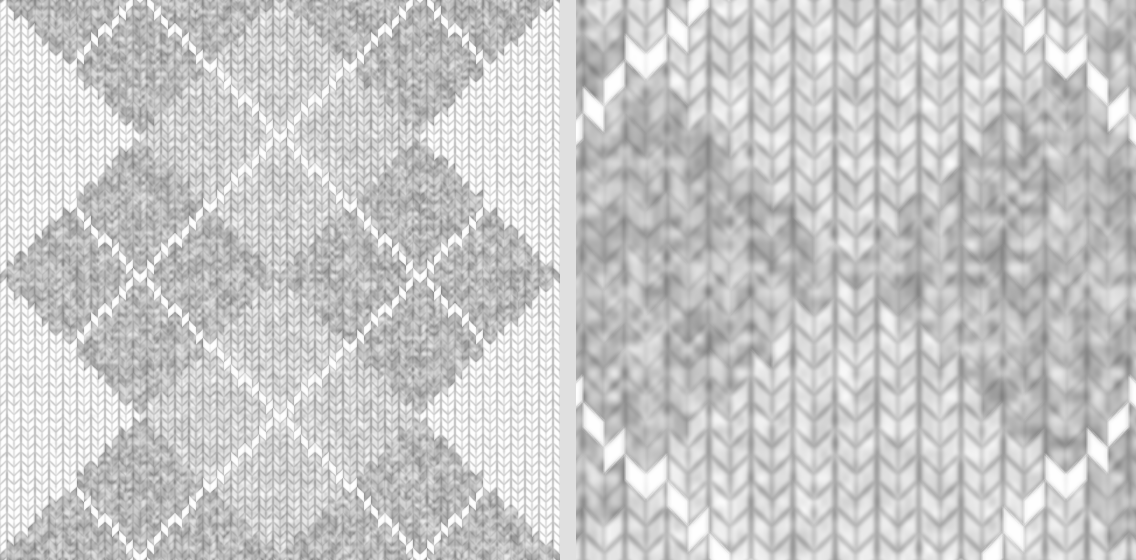
Left, the full canvas; right, a detail of the centre.
Reproduce this pattern procedurally as a WebGL 1 fragment shader.

```glsl
precision highp float;

uniform vec2 u_resolution;

const vec2 STITCHES = vec2(40.0, 64.0);   // knit columns and rows across the canvas
const vec2 GRAIN_CELLS = vec2(160.0, 144.0);
const float HALF_DIAMONDS = 4.0;          // half diamonds along each side
const float LEG_RISE = 1.5;               // slant of a stitch leg, rows per column
const float ROW_PHASE = 0.375;
const float DIAMOND_SHIFT = 0.5 / 64.0;   // lifts the argyle onto a stitch centre
const float LINE_HALF_WIDTH = 0.032;      // in half diamonds
const float SOFTNESS = 0.0008;            // sample spacing in canvas units

// Per yarn: lit tone, shadow depth, fibre grain, stitch variation
const vec4 WHITE_YARN = vec4(1.01, 0.29, 0.08, 0.02);
const vec4 LIGHT_YARN = vec4(0.89, 0.24, 0.15, 0.05);
const vec4 DARK_YARN = vec4(0.755, 0.11, 0.27, 0.07);
const vec4 LINE_YARN = vec4(1.01, 0.12, 0.03, 0.01);

float hash(vec2 p) {
  return fract(sin(dot(p, vec2(127.1, 311.7))) * 43758.5453);
}

// Value noise that wraps after the given number of cells
float wrappedNoise(vec2 p, vec2 period) {
  vec2 cell = floor(p);
  vec2 f = fract(p);
  f = f * f * (3.0 - 2.0 * f);
  vec2 lo = mod(cell, period);
  vec2 hi = mod(cell + 1.0, period);
  float bottom = mix(hash(lo), hash(vec2(hi.x, lo.y)), f.x);
  float top = mix(hash(vec2(lo.x, hi.y)), hash(hi), f.x);
  return mix(bottom, top, f.y);
}

// Yarn used by the stitch leg centred at p
vec4 argyleYarn(vec2 p) {
  vec2 q = (p - vec2(0.0, DIAMOND_SHIFT)) * HALF_DIAMONDS;
  vec2 diagonal = vec2(q.x + q.y, q.x - q.y);
  vec2 cell = floor(diagonal * 0.5 + 0.0005);
  float column = mod(cell.x + cell.y + 1.0, 4.0);
  if (column < 0.5) return WHITE_YARN;

  vec2 toLine = abs(mod(diagonal, 2.0) - 1.0);
  if (min(toLine.x, toLine.y) < LINE_HALF_WIDTH) return LINE_YARN;
  return abs(column - 2.0) < 0.5 ? LIGHT_YARN : DARK_YARN;
}

float knit(vec2 p) {
  // Each column is a stack of V stitches made of two mirrored legs
  float column = floor(p.x * STITCHES.x + 0.5);
  float x = p.x * STITCHES.x - column;
  float side = x < 0.0 ? -1.0 : 1.0;
  float y = p.y * STITCHES.y + ROW_PHASE - LEG_RISE * abs(x);
  float row = floor(y);
  float across = abs(x) * 4.0 - 1.0;
  float along = abs(fract(y) - 0.5);

  vec2 legCentre = vec2(column + 0.25 * side,
                        row + 0.5 + 0.25 * LEG_RISE - ROW_PHASE) / STITCHES;
  vec4 yarn = argyleYarn(legCentre);

  // Shadows between rows, between columns and in the fold of the V
  float rowGap = 0.75 * smoothstep(0.24, 0.5, along);
  float columnGap = smoothstep(0.45, 1.0, across);
  float fold = 0.55 * smoothstep(0.5, 1.0, -across);
  float shadow = max(rowGap, max(columnGap, fold));

  // Heathered fibres and slight differences between legs
  float grain = wrappedNoise(p * GRAIN_CELLS, GRAIN_CELLS) - 0.5;
  vec2 legId = mod(vec2(column * 2.0 + 0.5 * side + 0.5, row),
                   STITCHES * vec2(2.0, 1.0));
  float variation = hash(legId + 17.0) - 0.5;

  float tone = yarn.x - yarn.y * shadow + yarn.z * grain + yarn.w * variation;
  return clamp(tone, 0.0, 0.995);
}

void main() {
  vec2 uv = gl_FragCoord.xy / u_resolution;
  vec2 spacing = max(vec2(SOFTNESS), 1.0 / (3.0 * u_resolution));
  float tone = 0.0;
  for (int j = -1; j <= 1; j++) {
    for (int i = -1; i <= 1; i++) {
      tone += knit(uv + vec2(float(i), float(j)) * spacing);
    }
  }
  gl_FragColor = vec4(vec3(tone / 9.0), 1.0);
}
```
